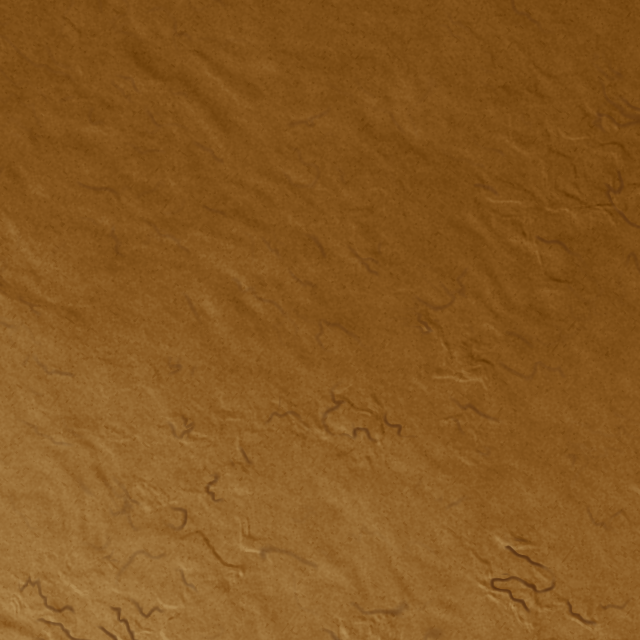
This texture is drawn by a WebGL 1 fragment shader. Its source:

```glsl
precision highp float;

uniform vec2 u_resolution;

const vec3 DARK_OCHRE = vec3(0.45, 0.27, 0.06);
const vec3 MID_OCHRE = vec3(0.53, 0.34, 0.12);
const vec3 PALE_OCHRE = vec3(0.61, 0.44, 0.22);
const vec3 CREVICE_BROWN = vec3(0.33, 0.18, 0.06);
const vec2 TO_LIGHT = vec2(-0.60, -0.80);

float hash(vec2 p) {
  vec3 q = fract(vec3(p.xyx) * 0.1031);
  q += dot(q, q.yzx + 33.33);
  return fract((q.x + q.y) * q.z);
}

float noise(vec2 p) {
  vec2 cell = floor(p);
  vec2 f = fract(p);
  f = f * f * f * (f * (f * 6.0 - 15.0) + 10.0);
  float low = mix(hash(cell), hash(cell + vec2(1.0, 0.0)), f.x);
  float high = mix(hash(cell + vec2(0.0, 1.0)), hash(cell + 1.0), f.x);
  return mix(low, high, f.y);
}

float fbm(vec2 p) {
  float sum = 0.0;
  float weight = 0.5;
  for (int i = 0; i < 4; i++) {
    sum += weight * noise(p);
    p = mat2(1.6, 1.2, -1.2, 1.6) * p + 17.3;
    weight *= 0.5;
  }
  return sum / 0.9375;
}

// Coordinates stretched along the falling diagonal of the trowel strokes
vec2 strokeSpace(vec2 p, float alongScale, float acrossScale) {
  vec2 along = vec2(0.80, -0.60);
  vec2 across = vec2(0.60, 0.80);
  return vec2(dot(p, along) * alongScale, dot(p, across) * acrossScale);
}

vec2 warp(vec2 p, float scale, float amount) {
  vec2 offset = vec2(noise(p * scale + 3.7), noise(p * scale + 41.2));
  return p + (offset - 0.5) * amount;
}

// Soft ridges, short and slightly bent
float strokeHeight(vec2 p) {
  vec2 q = warp(warp(p, 7.0, 0.09), 32.0, 0.016);
  float ridges = noise(strokeSpace(q, 7.0, 18.0) + 20.0);
  float ripples = noise(strokeSpace(q, 19.0, 42.0) + 70.0);
  return ridges * 0.65 + ripples * 0.35;
}

// Small crumbs of plaster
float crumbHeight(vec2 p) {
  vec2 q = warp(p, 30.0, 0.03);
  float grain = fbm(strokeSpace(q, 19.0, 28.0) + 60.0);
  return smoothstep(0.45, 0.68, grain);
}

float crackField(vec2 p, float scale, float seed) {
  vec2 q = warp(warp(p, 14.0, 0.04), 65.0, 0.014);
  return noise(strokeSpace(q, scale, scale * 2.4) + seed);
}

// Short jagged cracks of even width lying along the strokes
float crevice(vec2 p, float scale, float width, float seed) {
  float e = 0.003;
  float here = crackField(p, scale, seed);
  float dx = crackField(p + vec2(e, 0.0), scale, seed) - here;
  float dy = crackField(p + vec2(0.0, e), scale, seed) - here;
  float span = abs(here - 0.5) / (length(vec2(dx, dy)) / e + 1.0);
  float thread = 1.0 - smoothstep(0.0, width, span);
  return thread * smoothstep(0.56, 0.80, noise(p * 21.0 + seed));
}

// Lower right is the most broken, upper left nearly smooth
float roughness(vec2 p) {
  float region = smoothstep(0.60, 1.35, 0.7 * p.x + 1.0 - p.y);
  float patches = smoothstep(0.36, 0.68, noise(warp(p, 12.0, 0.06) * 8.5 + 9.0));
  return (0.12 + 0.88 * region) * patches;
}

float illumination(vec2 p) {
  float low = smoothstep(0.85, 0.0, p.y);
  vec2 shade = (p - vec2(0.88, 0.50)) / vec2(0.45, 0.32);
  float glow = 0.24 + 0.10 * (1.0 - p.x) + low * mix(0.80, 0.44, p.x);
  return glow - 0.18 * exp(-dot(shade, shade));
}

vec3 ochre(float tone) {
  vec3 lower = mix(DARK_OCHRE, MID_OCHRE, tone * 2.0);
  vec3 upper = mix(MID_OCHRE, PALE_OCHRE, tone * 2.0 - 1.0);
  return tone < 0.5 ? lower : upper;
}

void main() {
  vec2 p = gl_FragCoord.xy / u_resolution;
  float rough = roughness(p);

  // Slanted light over the relief, from broad strokes to fine grit
  float strokes = strokeHeight(p) - strokeHeight(p + TO_LIGHT * 0.009);
  float crumbs = crumbHeight(p) - crumbHeight(p + TO_LIGHT * 0.005);
  vec2 gritScale = vec2(48.0, 75.0);
  float grit = fbm(strokeSpace(p, gritScale.x, gritScale.y));
  grit -= fbm(strokeSpace(p + TO_LIGHT * 0.004, gritScale.x, gritScale.y));
  float strokePatch = smoothstep(0.25, 0.75, noise(p * 5.0 + 33.0));
  float tone = illumination(p) + strokes * mix(0.35, 1.0, strokePatch);
  tone += crumbs * (0.08 + rough * 0.80) + grit * (0.22 + rough * 0.30);

  // Broad stains and diagonal mottling
  tone += (fbm(p * 5.0 + 80.0) - 0.5) * 0.26;
  tone += (fbm(strokeSpace(p, 24.0, 42.0) + 15.0) - 0.5) * 0.28;

  // Fine grain on a turned lattice, with sparse pits
  vec2 turned = strokeSpace(p, 1.0, 1.0);
  tone += (noise(turned * 290.0) - 0.5) * 0.25;
  tone += (noise(p * 210.0 + 5.0) - 0.5) * 0.13;
  tone -= 0.22 * smoothstep(0.82, 0.98, noise(turned * 200.0 + 31.0));

  // Dark cracks
  float cracks = crevice(p, 6.0, 0.0055, 12.0) * (0.25 + 0.45 * rough);
  cracks += crevice(p, 13.0, 0.0055, 55.0) * (0.08 + rough * 0.75);

  vec3 color = ochre(clamp(tone, -0.5, 1.5));
  color = mix(color, CREVICE_BROWN, min(cracks, 0.8));
  gl_FragColor = vec4(clamp(color, 0.0, 1.0), 1.0);
}
```
